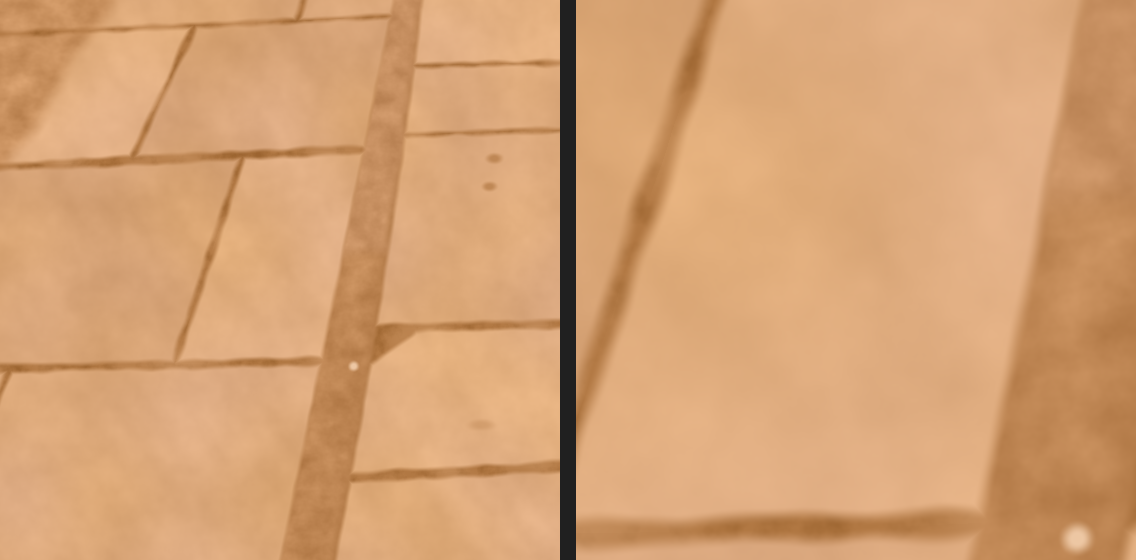
Left: the whole. Right: its middle third, enlarged.
Reproduce this texture procedurally as a three.js fragment shader.

```glsl
// Worn sandstone paving seen at a slant: two runs of slabs beside a wide mortar channel.
// Sloping bed and heading joints form one signed distance (positive on stone);
// gradient noise adds uneven joints, clouded stone, gritty mortar and stains.

#define STONE_DIM vec3(0.828, 0.624, 0.448)
#define STONE_LIGHT vec3(0.905, 0.705, 0.522)
#define CHANNEL_COLOR vec3(0.745, 0.523, 0.325)
#define JOINT_COLOR vec3(0.695, 0.470, 0.262)
#define GRIT_COLOR vec3(0.590, 0.375, 0.170)
#define PEBBLE_COLOR vec3(0.930, 0.780, 0.640)
#define EDGE_SOFTNESS 0.0056
#define EDGE_WOBBLE 0.0018
#define HEAD_HALF_WIDTH 0.0056
#define JOINT_VARIATION 0.0045
#define CLOUDING 0.080

varying vec2 vUv;

vec2 gradientAt(vec2 cell) {
  float angle = 6.2832 * fract(sin(dot(cell, vec2(127.1, 311.7))) * 43758.5);
  return vec2(cos(angle), sin(angle));
}

float gradientNoise(vec2 p) {
  vec2 i = floor(p), f = fract(p);
  vec2 u = f * f * f * (f * (f * 6.0 - 15.0) + 10.0);
  vec2 e = vec2(1.0, 0.0);
  float low = mix(dot(gradientAt(i), f), dot(gradientAt(i + e.xy), f - e.xy), u.x);
  float high = mix(dot(gradientAt(i + e.yx), f - e.yx),
                   dot(gradientAt(i + e.xx), f - e.xx), u.x);
  return mix(low, high, u.y);
}

float fbm(vec2 p) {
  float sum = 0.0, amplitude = 0.6;
  for (int k = 0; k < 4; k++) {
    sum += amplitude * gradientNoise(p);
    p = p * 2.03 + 17.3;
    amplitude *= 0.5;
  }
  return sum;
}

// Cuts one bed joint into the stone and counts the course above it
void bed(vec2 p, float height, float slope, float halfWidth, inout float stone, inout float row) {
  float s = p.y - height - slope * p.x;
  stone = min(stone, abs(s) - halfWidth);
  row += step(0.0, s);
}

float spot(vec2 p, vec2 center, vec2 radius) {
  return 1.0 - smoothstep(0.3, 1.3, length((p - center) / radius));
}

void main() {
  float grain = fbm(vUv * 42.0);
  float cloud = fbm(vUv * 7.0 + 4.0);
  vec2 wobble = vec2(gradientNoise(vUv * 24.0), gradientNoise(vUv * 24.0 + 50.0));
  vec2 p = vUv + EDGE_WOBBLE * (wobble + 0.5 * grain);

  // Wide channel, narrowing with distance
  float leftEdge = 0.501 + 0.202 * p.y;
  float rightEdge = 0.600 + 0.190 * p.y - 0.035 * p.y * p.y;
  float channel = min(p.x - leftEdge, rightEdge - p.x);
  float stone = 1.0, row = 0.0, tone, dirt = 0.0;

  if (p.x < 0.5 * (leftEdge + rightEdge)) {
    // Left run: three beds, with one slanting heading joint in each course
    bed(p, 0.342, 0.022, 0.0070, stone, row);
    bed(p, 0.702, 0.048, 0.0072, stone, row);
    bed(p, 0.938, 0.047, 0.0042, stone, row);
    vec2 head = row < 0.5 ? vec2(-0.122, 0.41) : row < 1.5 ? vec2(0.197, 0.328)
              : row < 2.5 ? vec2(-0.101, 0.47) : vec2(0.246, 0.296);
    float across = (p.x - head.x - head.y * p.y) * 0.93;
    stone = min(stone, abs(across) - HEAD_HALF_WIDTH);
    float east = step(0.0, across);
    float narrow = row < 0.5 ? 0.4 : row < 1.5 ? east : row < 2.5 ? 1.0 - east : 0.4;
    tone = mix(0.24, 0.74, narrow);
    // Soil over the far left corner
    dirt = smoothstep(-0.015, 0.03, 0.65 * p.y - 0.44 - p.x + 0.03 * cloud)
         * step(1.5, row);
  } else {
    // Right run: four beds and one broken slab corner
    bed(p, 0.114, 0.053, 0.0090, stone, row);
    bed(p, 0.399, 0.022, 0.0070, stone, row);
    bed(p, 0.736, 0.032, 0.0042, stone, row);
    bed(p, 0.868, 0.020, 0.0038, stone, row);
    if (row < 1.5) stone = min(stone, dot(p - vec2(0.729, 0.398), vec2(0.60, -0.80)));
    tone = 0.60 + 0.20 * cos((row - 1.0) * 2.1);
  }
  // Joints swell and pinch along their length; the channel keeps clean sides
  stone += JOINT_VARIATION * gradientNoise(vUv * 19.0 + 70.0);
  stone = min(stone, -channel);

  // Stone: clouds, faint diagonal streaks, warm and pink drift, fine grain
  float streak = gradientNoise(vec2(p.x * 22.0 + p.y * 14.0, p.y * 4.0 - p.x * 3.0));
  vec3 stoneColor = mix(STONE_DIM, STONE_LIGHT, tone);
  stoneColor += CLOUDING * cloud + 0.022 * streak + 0.016 * grain;
  stoneColor += vec3(0.0, 0.008, 0.050) * gradientNoise(vUv * 4.5 + 9.0);
  float stain = spot(p, vec2(0.883, 0.717), vec2(0.015, 0.010))
              + spot(p, vec2(0.874, 0.667), vec2(0.014, 0.009))
              + 0.4 * spot(p, vec2(0.859, 0.241), vec2(0.025, 0.010));
  stoneColor = mix(stoneColor, JOINT_COLOR, 0.7 * stain);

  // Soil and mortar: mottled patches, darker grit along the channel's right side
  float mottling = fbm(vUv * vec2(15.0, 20.0) + 30.0);
  vec3 soilColor = CHANNEL_COLOR + 0.035 + 0.17 * mottling + 0.03 * grain;
  stoneColor = mix(stoneColor, soilColor, 0.9 * dirt);
  vec3 channelColor = CHANNEL_COLOR + 0.11 * mottling + 0.06 * grain;
  channelColor += vec3(0.035, 0.040, 0.055) * smoothstep(0.53, 0.56, p.y + 0.03 * cloud);
  float rim = 1.0 - smoothstep(0.0, 0.018, abs(rightEdge - p.x));
  channelColor = mix(channelColor, GRIT_COLOR, rim * clamp(0.22 + 0.8 * mottling, 0.0, 0.6));

  // Joints fade towards stone where they are filled, and darken where they are open
  float fill = gradientNoise(vUv * 13.0 + 90.0);
  vec3 jointColor = mix(JOINT_COLOR, GRIT_COLOR, clamp(0.15 + 1.2 * grain - 0.5 * fill, 0.0, 0.8));
  jointColor = mix(jointColor, stoneColor, clamp(0.08 + 0.6 * fill, 0.0, 0.35));
  vec3 mortarColor = mix(jointColor, channelColor, smoothstep(-0.006, 0.006, channel));

  vec3 color = mix(mortarColor, stoneColor, smoothstep(-EDGE_SOFTNESS, EDGE_SOFTNESS, stone));
  color = mix(color, PEBBLE_COLOR, spot(p, vec2(0.632, 0.346), vec2(0.009)));
  gl_FragColor = vec4(clamp(color, 0.0, 1.0), 1.0);
}
```
